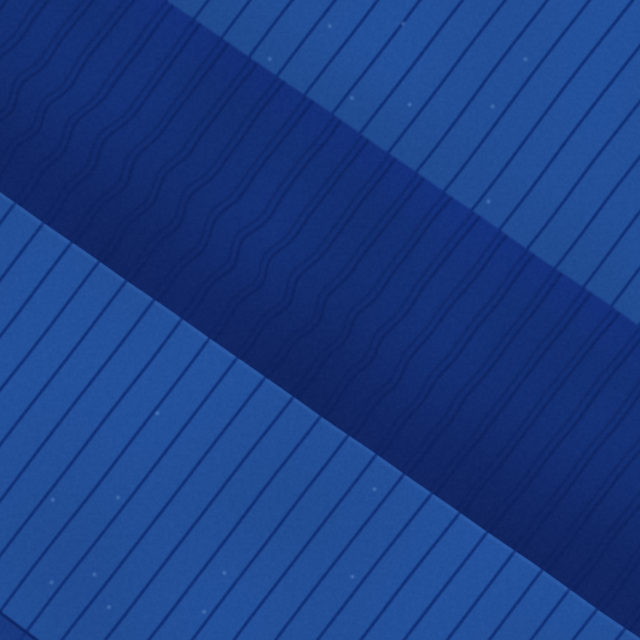
Write a Shadertoy shader that draws this texture.

```glsl
#define RIB_PERIOD 0.0665
#define RIB_SLOPE 1.3
#define RIB_WIDTH 0.0024
#define PAIR_GAP 0.0150
#define WOBBLE 0.0095
#define GRAIN 0.022
#define LIT_COLOR vec3(0.137, 0.312, 0.600)
#define SEAM_COLOR vec3(0.050, 0.165, 0.440)
#define SHADE_COLOR vec3(0.080, 0.190, 0.460)
#define DEEP_COLOR vec3(0.066, 0.148, 0.385)
#define GROOVE_COLOR vec3(0.040, 0.120, 0.350)

float hash(vec2 p) {
    vec3 q = fract(p.xyx * vec3(0.1031, 0.1030, 0.0973));
    q += dot(q, q.yzx + 33.33);
    return fract((q.x + q.y) * q.z);
}

vec2 gradient(vec2 cell) {
    float a = 6.28318 * hash(cell);
    return vec2(cos(a), sin(a));
}

float gradientNoise(vec2 p) {
    vec2 i = floor(p), f = fract(p);
    vec2 u = f * f * f * (f * (f * 6.0 - 15.0) + 10.0);
    vec2 e = vec2(0.0, 1.0);
    return mix(
        mix(dot(gradient(i), f), dot(gradient(i + e.yx), f - e.yx), u.x),
        mix(dot(gradient(i + e), f - e), dot(gradient(i + 1.0), f - 1.0), u.x), u.y);
}

// Perpendicular distance to the nearest line of a slanted, repeating set
float ribDistance(float phase, float offset) {
    float d = abs(fract((phase - offset) / RIB_PERIOD + 0.5) - 0.5) * RIB_PERIOD;
    return d * RIB_SLOPE / length(vec2(1.0, RIB_SLOPE));
}

float stroke(float d, float halfWidth, float blur) {
    return 1.0 - smoothstep(halfWidth - blur, halfWidth + blur, d);
}

// Sparse pale lint, at most one fleck per cell
float lint(vec2 p, float blur) {
    vec2 cell = floor(p * 15.0);
    vec2 center = (cell + 0.2 + 0.6 * vec2(hash(cell + 7.0), hash(cell + 19.0))) / 15.0;
    return step(0.83, hash(cell + 41.0)) * stroke(length(p - center), 0.0024, blur + 0.002);
}

void mainImage(out vec4 fragColor, in vec2 fragCoord) {
    vec2 p = fragCoord / iResolution.xy;
    float px = 1.0 / iResolution.y;
    float blur = max(px, 0.0016);
    float phase = p.x + (1.0 - p.y) / RIB_SLOPE;

    // Signed heights above the fold edges
    float sway = 0.003 * gradientNoise(vec2(p.x * 9.0, 2.0));
    float low = p.y - (0.700 - 0.697 * p.x) + sway;
    float high = p.y - (1.180 - 0.690 * p.x) - sway;
    float corner = p.y - (0.043 - 0.750 * p.x);
    float lowMask = smoothstep(-blur, blur, low);
    float highMask = smoothstep(-0.004, 0.004, high);

    // Lit cloth with single fine seams
    float bend = 0.004 * gradientNoise(p * 5.0);
    float offset = low < 0.1 ? 0.2695 : 0.3242;
    float seam = stroke(ribDistance(phase + bend, offset), RIB_WIDTH, blur + 0.0008);
    vec3 lit = LIT_COLOR * (1.0 + 0.07 * gradientNoise(p * 3.5 + 5.0));
    lit *= 1.0 - 0.05 * smoothstep(0.15, 0.0, high) * highMask;
    lit = mix(lit, SEAM_COLOR, 0.85 * seam);
    lit = mix(lit, vec3(0.40, 0.56, 0.80), 0.55 * lint(p, px));
    lit += 0.03 * stroke(abs(low + 0.004), 0.003, 0.003);

    // Shaded fold with rippled double grooves
    float ripple = (low - 0.17) / 0.055;
    float fade = smoothstep(0.85, 0.40, p.x);
    float shift = sin(ripple * 2.6 + 1.5 * gradientNoise(p * 6.0)) * exp(-0.35 * ripple * ripple);
    float wavy = phase + WOBBLE * fade * shift + 0.006 * gradientNoise(p * 11.0);
    float grooves = 0.0;
    for (int i = 0; i < 2; i++) {
        float side = float(i) - 0.5;
        float d = ribDistance(wavy, 0.868 + side * PAIR_GAP);
        grooves = max(grooves, stroke(d, 0.0022, blur + 0.0018) * (0.55 + 0.2 * side));
    }
    float depth = smoothstep(0.0, 0.30, low + 0.04 * gradientNoise(p * 4.0));
    vec3 shade = mix(DEEP_COLOR, SHADE_COLOR, depth);
    shade += vec3(0.0, 0.0, 0.025) * smoothstep(-0.10, 0.0, high);
    shade *= 1.0 + 0.07 * gradientNoise(p * vec2(5.0, 4.0) + 13.0);
    shade = mix(shade, GROOVE_COLOR, grooves);

    // Layer the folds, then the small one in the corner
    vec3 color = mix(lit, shade, lowMask * (1.0 - highMask));
    color = mix(color, SHADE_COLOR, 0.7 * smoothstep(0.003, -0.003, corner));
    color = mix(color, GROOVE_COLOR, 0.8 * stroke(abs(corner), 0.003, 0.003));

    // Fine weave grain
    float grain = gradientNoise(p * 210.0) + 0.6 * gradientNoise(p * 95.0 + 31.0);
    color += GRAIN * grain * mix(0.5, 1.0, color.b);
    fragColor = vec4(clamp(color, 0.0, 1.0), 1.0);
}
```
